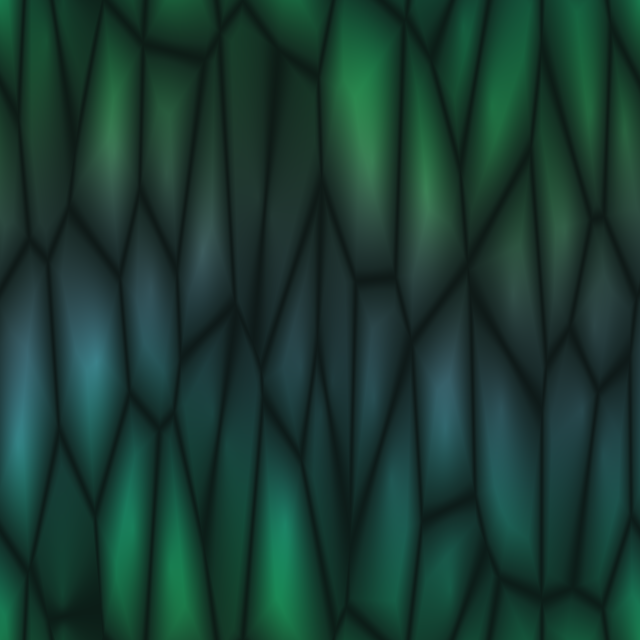
Give the GLSL for this texture, as a WebGL 1 fragment shader.

```glsl
precision highp float;
// Tall faceted crystal cells with dark seams, shifting from green to blue-grey and teal.

#define GRID vec2(12.0, 3.0)   // cells across and up, whole so the texture tiles
#define JITTER 1.2             // how far seeds stray, above 1 they leave their cells
#define FACET_GAIN 0.86        // brightness gained from seam to ridge
#define SEAM_WIDTH 0.12        // width of the dark seam, in cell units
#define SEAM_DEPTH 0.24        // darkening at the middle of the seam
#define HUE_SWAY 0.07          // sideways bend of the colour bands
#define BASE_COLOR vec3(0.056, 0.104, 0.094)
#define GLOW_MEAN vec3(0.150, 0.450, 0.350)
#define GLOW_SWING vec3(0.095, -0.105, 0.110)
#define GLOW_PHASE vec3(0.44, 0.44, 0.67)

uniform vec2 u_resolution;

const float TAU = 6.2831853;

vec2 hash2(vec2 p) {
  vec2 q = vec2(dot(p, vec2(127.1, 311.7)), dot(p, vec2(269.5, 183.3)));
  return fract(sin(q + 1.3) * 43758.545);
}

// Wraps a whole cell index; the half step keeps mod clear of rounding.
vec2 wrapCell(vec2 cell) {
  return floor(mod(cell + 0.5, GRID));
}

// Difference between the two nearest seed distances, on a wrapped grid.
float facetHeight(vec2 uv) {
  vec2 p = uv * GRID;
  vec2 home = floor(p);
  float nearest = 8.0;
  float second = 8.0;
  for (int j = -2; j <= 2; j++) {
    for (int i = -2; i <= 2; i++) {
      vec2 cell = home + vec2(float(i), float(j));
      vec2 seed = cell + 0.5 + JITTER * (hash2(wrapCell(cell)) - 0.5);
      float d = length(seed - p);
      second = min(second, max(nearest, d));
      nearest = min(nearest, d);
    }
  }
  return second - nearest;
}

// Smooth colour bands down the canvas, bent by periodic waves.
vec3 glowColor(vec2 uv) {
  float sway = cos(TAU * (uv.x - 0.78)) + 0.3 * sin(TAU * (2.0 * uv.x + uv.y));
  float band = 1.0 - uv.y - HUE_SWAY * sway;
  return GLOW_MEAN + GLOW_SWING * cos(TAU * (band - GLOW_PHASE));
}

void main() {
  vec2 uv = gl_FragCoord.xy / u_resolution;
  float height = facetHeight(uv);

  // Facets glow towards their ridges, seams sink softly into shadow.
  vec3 color = BASE_COLOR + glowColor(uv) * (0.08 + FACET_GAIN * height);
  color *= 1.0 - SEAM_DEPTH * (1.0 - smoothstep(0.0, SEAM_WIDTH, height));

  gl_FragColor = vec4(color, 1.0);
}
```
